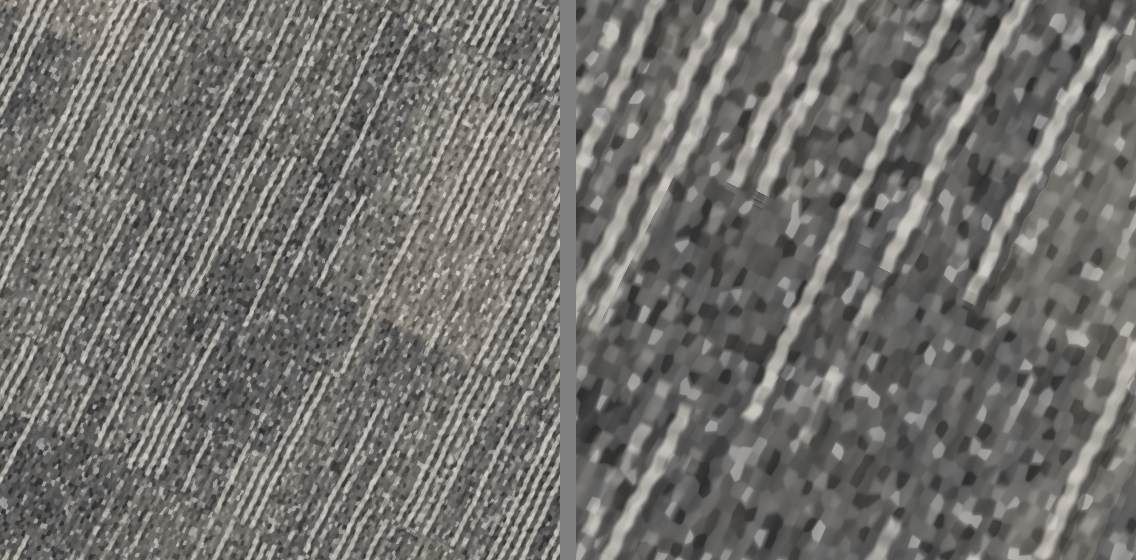
Left: the whole. Right: its middle third, enlarged.
Write a WebGL 1 fragment shader that draws this texture.

```glsl
precision highp float;
// Slanted woven carpet: broken pale cords over heathered grey and taupe tufts.

uniform vec2 u_resolution;

const float PITCH = 0.0175;      // spacing of the cords
const float ROW_LENGTH = 0.314;  // length of a panel along the cords
const float TILE_CORDS = 28.0;   // cords across one tile
const float TAU = 6.2831853;

const vec3 SLATE = vec3(0.345, 0.345, 0.345);
const vec3 TAUPE = vec3(0.535, 0.515, 0.480);
const vec3 CORD = vec3(0.770, 0.752, 0.725);
const vec3 SHADOW = vec3(0.285, 0.280, 0.272);

float hash(vec2 p) {
  return fract(sin(dot(p, vec2(12.9898, 78.233))) * 43758.5453);
}

// Smoothly blended cellular noise: each cell carries a random shade.
float tufts(vec2 p) {
  vec2 cell = floor(p);
  float total = 0.0;
  float shade = 0.0;
  for (int j = -1; j <= 1; j++) {
    for (int i = -1; i <= 1; i++) {
      vec2 id = cell + vec2(float(i), float(j));
      vec2 seed = id + 0.2 + 0.6 * vec2(hash(id), hash(id + 37.7));
      vec2 d = p - seed;
      float weight = exp(-9.0 * dot(d, d));
      total += weight;
      shade += weight * hash(id + 91.3);
    }
  }
  return shade / total;
}

// Soft box mask between two corners.
float patchMask(vec2 p, vec2 low, vec2 high) {
  vec2 inside = smoothstep(low - 0.008, low + 0.008, p)
              * (1.0 - smoothstep(high - 0.008, high + 0.008, p));
  return inside.x * inside.y;
}

// Smooth band of given half width around a centre.
float band(float x, float centre, float halfWidth) {
  return 1.0 - smoothstep(halfWidth * 0.55, halfWidth * 1.4, abs(x - centre));
}

// Cord strength: solid, dashed, faint or absent, by random pick.
float cordStrength(float pick, float density, float along, float seed) {
  float solid = step(pick, density * 0.42);
  float dashed = step(pick, density * 0.66) - solid;
  float faint = step(pick, density) - solid - dashed;
  float wave = sin(along * 210.0 + seed * 40.0) + sin(along * 127.0 + seed * 19.0);
  return solid + dashed * (0.25 + 0.6 * smoothstep(-0.5, 0.7, wave))
       + faint * 0.4 * smoothstep(-0.4, 0.9, wave);
}

void main() {
  vec2 p = gl_FragCoord.xy / u_resolution.y;

  // Frame of the weave: x across the cords, y along them.
  vec2 w = vec2(dot(p, vec2(0.893, -0.450)), dot(p, vec2(0.450, 0.893)));
  float bend = 0.0016 * sin(w.y * 17.0 + w.x * 5.0) + 0.0007 * sin(w.y * 83.0 + w.x * 31.0);
  float zigzag = 0.0006 * sin(w.y * TAU / 0.017 + w.x * 90.0);
  float across = (w.x + bend + zigzag) / PITCH;
  float column = floor(across);
  float x = fract(across) - 0.5;

  // Staggered tiles with slightly ragged ends.
  float tile = floor((column - 3.0) / TILE_CORDS);
  float stagger = 0.378 - 0.128 * mod(tile + 1.0, 2.0) + 0.012 * (hash(vec2(column, 5.0)) - 0.5);
  float rowPos = (w.y - stagger) / ROW_LENGTH;
  float row = floor(rowPos);
  float rowEdge = ROW_LENGTH * (0.5 - abs(fract(rowPos) - 0.5));
  float ends = smoothstep(0.001, 0.007, rowEdge);

  // Broad light and dark areas.
  float pale = max(patchMask(w, vec2(0.38, 0.69), vec2(0.61, 1.12)),
                   patchMask(w, vec2(-0.50, 0.885), vec2(-0.20, 1.10)));
  float bare = max(patchMask(w, vec2(0.10, 0.378), vec2(0.37, 0.69)),
                   patchMask(w, vec2(-0.12, 0.02), vec2(0.15, 0.25)));

  // Each group of cords takes its own shade and cord density.
  vec2 group = vec2(floor((column - 3.0) / 7.0), row);
  float groupShade = hash(group + 3.1);
  float tone = 0.12 + 0.48 * groupShade + 0.16 * (hash(vec2(column, row)) - 0.5);
  tone = mix(tone, 0.82, pale);
  tone = mix(tone, 0.10, bare);
  float density = 0.72 + 0.22 * hash(group + 17.9);
  density = mix(density, 0.24, bare);

  // Heathered pile with pale and dark flecks.
  float fine = tufts(w * vec2(165.0, 105.0));
  float coarse = tufts(w * vec2(60.0, 38.0) + 8.0);
  vec3 color = mix(SLATE, TAUPE, clamp(tone + 0.25 * (coarse - 0.5), 0.0, 1.0));
  color += 0.20 * (fine - 0.5);
  color += 0.16 * smoothstep(0.78, 0.96, fine);
  color -= 0.05 * smoothstep(0.24, 0.06, fine);
  color += 0.022 * cos(x * TAU) * (1.0 + pale);

  // Pale cord, its stitches and the groove beside it.
  float pick = hash(vec2(column * 1.7, row + tile * 13.0));
  float strength = ends * cordStrength(pick, density, w.y, hash(vec2(column, 2.0)));
  float stitch = 0.90 + 0.10 * sin(w.y * TAU / 0.017 + column * 2.1);
  float groove = strength * band(x, 0.36, 0.13);
  float cord = strength * band(x, -0.08, 0.23) * stitch;
  color = mix(color, SHADOW + 0.12 * (fine - 0.5), 0.6 * groove);
  color = mix(color, CORD + 0.12 * (fine - 0.5), 0.92 * cord);

  gl_FragColor = vec4(clamp(color, 0.0, 1.0), 1.0);
}
```
